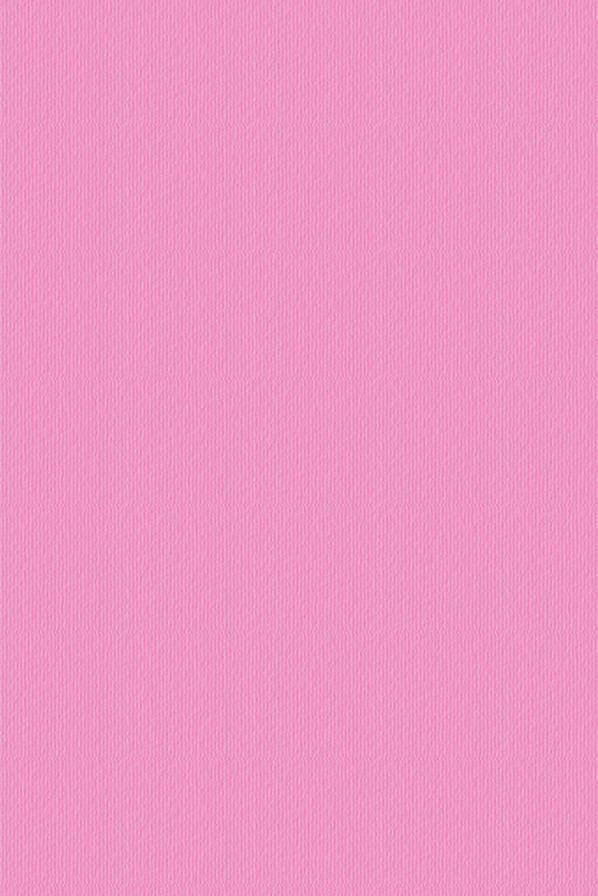
Reproduce this texture procedurally as a Shadertoy shader.

```glsl
// Pink ribbed fabric: a square tile of fine embossed vertical threads, repeated with faint seams.

const float TILE_SIZE = 0.1415;               // tile side, in canvas heights
const vec2 TILE_OFFSET = vec2(0.0, 0.015);    // in tiles, from the upper left
const float RIBS = 34.0;                      // threads across a tile
const float STITCHES = 32.0;                  // stitches down a tile
const float WOBBLE = 0.16;                    // sideways thread drift, in ribs
const float ZIGZAG = 0.05;                    // sideways stitch sway, in ribs
const float RIB_RELIEF = 0.28;
const float STITCH_RELIEF = 0.05;
const float GRAIN = 0.38;
const float RIB_VARIATION = 0.03;
const vec2 GRAIN_CELLS = vec2(72.0, 40.0);
const vec2 LIGHT_SHIFT = vec2(1.0, 0.15);     // emboss direction, in grain cells
const float LINE_WIDTH = 0.006;               // seam and worn line, in tiles
const float SEAM_SLIP = 0.3;                  // in ribs
const float SEAM_GLOW = 0.22;
const float WORN_LINE = 0.79;                 // place across the tile
const float WORN_AMOUNT = 0.25;
const vec3 SHADOW_PINK = vec3(0.937, 0.49, 0.705);
const vec3 LIGHT_PINK = vec3(0.93, 0.69, 0.835);
const vec3 WORN_MAUVE = vec3(0.82, 0.58, 0.76);
const float TAU = 6.2831853;

float hash(vec2 p) {
    return fract(sin(dot(p, vec2(127.1, 311.7))) * 43758.5453);
}

// Value noise that wraps after the given number of cells.
float tiledNoise(vec2 p, vec2 period) {
    vec2 i = floor(p);
    vec2 f = fract(p);
    f = f * f * (3.0 - 2.0 * f);
    vec2 a = mod(i, period);
    vec2 b = mod(i + 1.0, period);
    return mix(mix(hash(a), hash(vec2(b.x, a.y)), f.x),
               mix(hash(vec2(a.x, b.y)), hash(b), f.x), f.y);
}

// Sine averaged over one pixel; fades out as the wave becomes too fine.
float smoothWave(float phase, float cyclesPerPixel) {
    float h = max(0.5 * TAU * min(cyclesPerPixel, 1.0), 1e-4);
    return sin(TAU * phase) * sin(h) / h;
}

// Soft line of the given half width.
float softLine(float distanceToLine, float halfWidth, float pixel) {
    return 1.0 - smoothstep(halfWidth - 0.5 * pixel, halfWidth + 0.5 * pixel, distanceToLine);
}

void mainImage(out vec4 fragColor, in vec2 fragCoord) {
    // Tile space, measured down from the upper left
    vec2 fromTop = vec2(fragCoord.x, iResolution.y - fragCoord.y) / iResolution.y;
    vec2 cell = fract(fromTop / TILE_SIZE + TILE_OFFSET);
    float pixel = 1.0 / (iResolution.y * TILE_SIZE);
    vec2 seamDistance = min(cell, 1.0 - cell);

    // Threads drift, sway with each stitch and slip at the horizontal seam
    vec2 driftCells = vec2(8.0, 12.0);
    float drift = tiledNoise(cell * driftCells, driftCells) - 0.5;
    float stitchPhase = cell.y * STITCHES + 0.5 * mod(floor(cell.x * RIBS), 2.0);
    float slip = SEAM_SLIP * softLine(seamDistance.y, 2.0 * LINE_WIDTH, pixel);
    float ribPhase = cell.x * RIBS + WOBBLE * drift + slip
        + ZIGZAG * smoothWave(stitchPhase, STITCHES * pixel);
    float ribTone = hash(vec2(mod(floor(ribPhase), RIBS), 17.0)) - 0.5;

    // Embossed relief: ribs, staggered stitches and side-lit grain
    vec2 grainPoint = cell * GRAIN_CELLS;
    float grain = tiledNoise(grainPoint, GRAIN_CELLS)
        - tiledNoise(grainPoint + LIGHT_SHIFT, GRAIN_CELLS);
    float light = 0.5
        + RIB_RELIEF * smoothWave(ribPhase, RIBS * pixel)
        + STITCH_RELIEF * smoothWave(stitchPhase, STITCHES * pixel)
        + GRAIN * grain
        + RIB_VARIATION * ribTone;

    // Bright vertical seam, strongest toward the foot of the tile
    float lowerFade = smoothstep(0.2, 0.7, cell.y);
    light += SEAM_GLOW * (0.4 + 0.6 * lowerFade) * softLine(seamDistance.x, LINE_WIDTH, pixel);
    vec3 color = mix(SHADOW_PINK, LIGHT_PINK, clamp(light, -0.3, 1.4));

    // One thread worn to mauve in its lower length
    float worn = lowerFade * softLine(abs(cell.x - WORN_LINE), LINE_WIDTH, pixel);
    color = mix(color, WORN_MAUVE, WORN_AMOUNT * worn);

    fragColor = vec4(color, 1.0);
}
```
